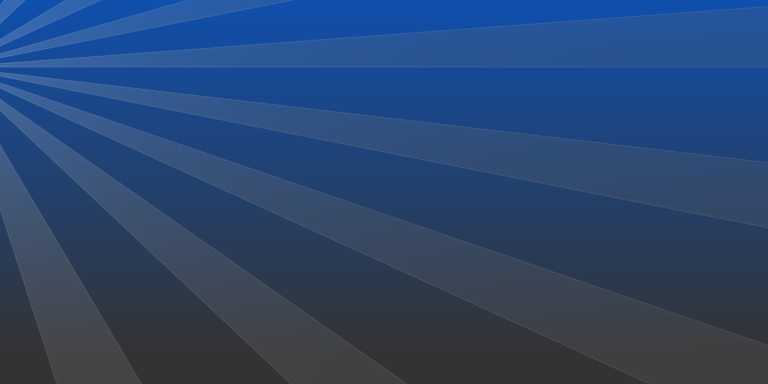
This background is drawn by a Shadertoy shader. Its source:

```glsl
// Pale sunburst rays fanning from a point beyond the left edge, over a
// vertical blue-to-charcoal gradient. Rays repeat evenly in a vertically
// stretched polar angle; each has a thin bright rim and fades with distance.

#define SUN_POS vec2(-0.120, 0.8255)  // in canvas heights
#define RAY_STRETCH 1.842             // vertical stretch of the angle space
#define RAY_PERIOD radians(20.0)
#define RAY_WIDTH radians(7.8)
#define RAY_OPACITY 0.2
#define RAY_FALLOFF 1.8
#define RIM_WIDTH 0.0026
#define RIM_OPACITY 0.13
#define GRADIENT_END 0.92             // depth at which charcoal is reached

const vec3 SKY_BLUE = vec3(0.06, 0.31, 0.68);
const vec3 CHARCOAL = vec3(0.20);
const float RAY_NEAR = 1.0;
const float RAY_FAR = 0.42;

// Signed distance to the nearest ray edge, negative inside a ray.
float rayDistance(vec2 p) {
    vec2 q = vec2(p.x, p.y * RAY_STRETCH);
    float angle = atan(q.y, q.x) - 0.5 * RAY_WIDTH;
    float offset = mod(angle + 0.5 * RAY_PERIOD, RAY_PERIOD) - 0.5 * RAY_PERIOD;
    float angularEdge = abs(offset) - 0.5 * RAY_WIDTH;
    // Divide by the angle's gradient to turn radians into canvas length.
    float gradient = RAY_STRETCH * length(p) / max(dot(q, q), 1e-6);
    return angularEdge / max(gradient, 1e-6);
}

// Antialiased coverage of the region where d is negative.
float coverage(float d, float pixel) {
    return clamp(0.5 - d / pixel, 0.0, 1.0);
}

void mainImage(out vec4 fragColor, in vec2 fragCoord) {
    float pixel = 1.0 / iResolution.y;
    vec2 uv = fragCoord * pixel;
    vec2 p = uv - SUN_POS;

    // Background gradient
    float depth = clamp((1.0 - uv.y) / GRADIENT_END, 0.0, 1.0);
    vec3 color = mix(SKY_BLUE, CHARCOAL, depth);

    // Rays, white near the source and grey far away
    float d = rayDistance(p);
    float tint = mix(RAY_FAR, RAY_NEAR, exp(-RAY_FALLOFF * length(p)));
    color = mix(color, vec3(tint), RAY_OPACITY * coverage(d, pixel));

    // Thin rims along the ray edges
    float halfRim = 0.5 * RIM_WIDTH;
    float rim = coverage(d - halfRim, pixel) - coverage(d + halfRim, pixel);
    color = mix(color, vec3(0.5 + 0.5 * tint), RIM_OPACITY * rim);

    fragColor = vec4(color, 1.0);
}
```
